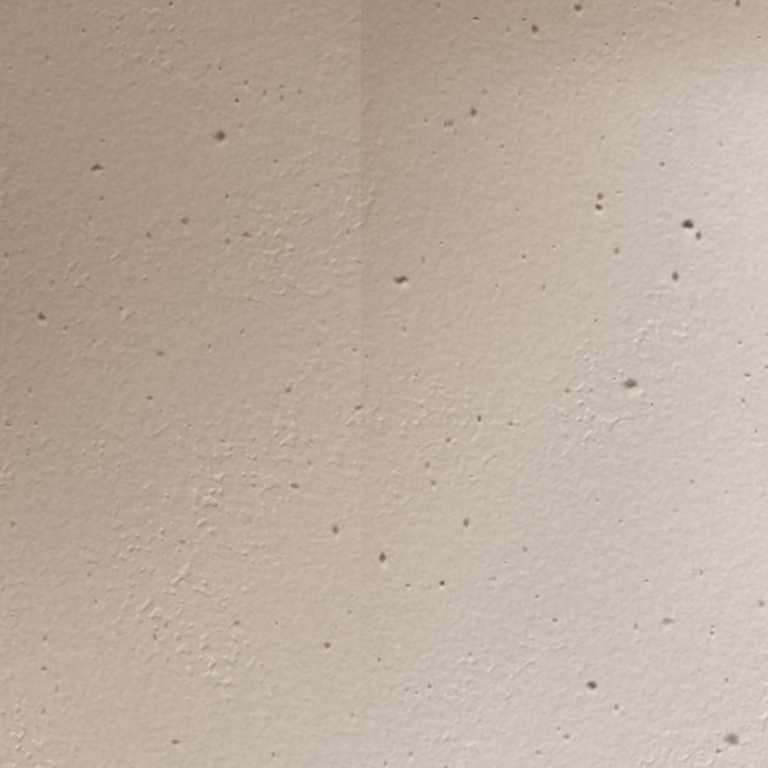
A WebGL 1 fragment shader for this texture:

```glsl
precision highp float;
// Pale beige plaster wall: two softly graded panels meeting at a faint seam.
// A noise height field is lit from above for the relief; jittered grids
// scatter the dark pits, each with a bright lower lip.

#define SEAM_X 0.47
#define GRAIN_FREQ 160.0
#define STREAK_FREQ vec2(50.0, 120.0)
#define CHIP_FREQ 125.0
#define RELIEF 0.230
#define MOTTLE 0.030
#define LIGHT_STEP vec2(-0.0015, 0.0028)
#define SHADOW_TONE vec3(0.600, 0.515, 0.442)
#define LIGHT_TONE vec3(0.835, 0.795, 0.762)
#define PIT_TONE vec3(0.36, 0.28, 0.22)

uniform vec2 u_resolution;

float hash(vec2 p) {
  return fract(sin(dot(p, vec2(127.1, 311.7))) * 43758.5453);
}

float noise(vec2 p) {
  vec2 cell = floor(p);
  vec2 f = fract(p);
  f = f * f * (3.0 - 2.0 * f);
  float low = mix(hash(cell), hash(cell + vec2(1.0, 0.0)), f.x);
  float high = mix(hash(cell + vec2(0.0, 1.0)), hash(cell + vec2(1.0)), f.x);
  return mix(low, high, f.y);
}

vec2 turn(vec2 p, float angle) {
  float c = cos(angle);
  float s = sin(angle);
  return vec2(c * p.x - s * p.y, s * p.x + c * p.y);
}

// Broad lighting, 0 in shadow to 1 in light, with a step at the seam
float wallTone(vec2 uv) {
  float leftEdge = mix(0.62, 0.14, smoothstep(0.0, 0.7, uv.y));
  float leftInner = mix(0.82, 0.28, uv.y);
  float left = mix(leftEdge, leftInner, uv.x / SEAM_X);
  float rightInner = mix(0.82, 0.14, uv.y);
  float rightEdge = 0.96 - 0.38 * smoothstep(0.84, 1.0, uv.y);
  float across = clamp((uv.x - SEAM_X) / (1.0 - SEAM_X), 0.0, 1.0);
  float right = mix(rightInner, rightEdge, pow(across, 0.85));
  float tone = mix(left, right, smoothstep(-0.0015, 0.0015, uv.x - SEAM_X));
  return tone + 0.08 * (noise(turn(uv, 0.5) * 5.0 + 7.3) - 0.5);
}

// Where the plaster is rougher
float roughness(vec2 uv) {
  float patches = smoothstep(0.35, 0.85, noise(turn(uv, 0.7) * 7.0 + 21.0));
  vec2 toScuff = uv - vec2(0.23, 0.26);
  return clamp(0.8 * patches + exp(-80.0 * dot(toScuff, toScuff)), 0.0, 1.0);
}

// Fine grain, horizontal trowel streaks and small raised chips
float height(vec2 uv, float rough) {
  vec2 warp = vec2(noise(uv * 60.0 + 3.0), noise(uv * 60.0 + 47.0)) - 0.5;
  vec2 p = uv + 0.004 * warp;
  float grain = noise(turn(p, 0.6) * GRAIN_FREQ);
  grain += 0.6 * noise(turn(uv, 1.1) * GRAIN_FREQ * 1.6 + 5.0);
  float streaks = noise(turn(p, 0.06) * STREAK_FREQ + 13.0);
  float ragged = 0.7 * noise(turn(p, 0.9) * CHIP_FREQ + 31.0);
  ragged += 0.3 * noise(turn(p, 0.3) * CHIP_FREQ * 0.4 + 61.0);
  float chips = smoothstep(0.60, 0.88, ragged);
  return 0.26 * grain + 0.20 * streaks + chips * (0.20 + 0.50 * rough);
}

// Scattered pits: x is the dark hollow, y the lit lip beneath it
vec2 pits(vec2 uv, float freq, float chance, float radius) {
  vec2 wobble = vec2(noise(uv * 150.0), noise(uv * 150.0 + 40.0)) - 0.5;
  vec2 p = uv + wobble * radius * 0.6;
  vec2 home = floor(uv * freq);
  vec2 mark = vec2(0.0);
  for (int j = -1; j <= 1; j++) {
    for (int i = -1; i <= 1; i++) {
      vec2 cell = home + vec2(float(i), float(j));
      vec2 seed = cell + freq;
      float present = step(hash(seed + 3.7), chance);
      vec2 centre = (cell + vec2(hash(seed), hash(seed + 17.3))) / freq;
      float size = radius * mix(0.65, 1.15, hash(seed + 29.1));
      float depth = present * mix(0.4, 1.0, hash(seed + 51.9));
      float stretch = mix(0.75, 1.3, hash(seed + 71.3));
      vec2 d = (p - centre) / size * vec2(stretch, 1.0 / stretch);
      vec2 lip = d + vec2(-0.3, 1.35);
      mark.x = max(mark.x, depth * (1.0 - smoothstep(0.0, 1.35, length(d))));
      mark.y = max(mark.y, depth * (1.0 - smoothstep(0.1, 1.5, length(lip))));
    }
  }
  return mark;
}

void main() {
  vec2 uv = gl_FragCoord.xy / u_resolution;

  // Base colour
  vec3 color = mix(SHADOW_TONE, LIGHT_TONE, clamp(wallTone(uv), 0.0, 1.0));

  // Relief: slopes facing up catch the light
  float rough = roughness(uv);
  float slope = height(uv, rough) - height(uv + LIGHT_STEP, rough);
  color *= 1.0 + RELIEF * (0.8 + 0.4 * rough) * clamp(slope, -0.7, 0.45);
  color += MOTTLE * (noise(turn(uv, 0.35) * GRAIN_FREQ * 1.25 + 83.0) - 0.5);

  // Few large pits, more small ones, many faint pocks
  vec2 large = pits(uv, 6.0, 0.12, 0.0085);
  vec2 small = pits(uv, 15.0, 0.17, 0.0054);
  vec2 pocks = pits(uv, 34.0, 0.14, 0.0040);
  float lip = max(large.y, max(0.9 * small.y, 0.8 * pocks.y));
  float hollow = max(large.x, max(0.85 * small.x, 0.45 * pocks.x));
  color += 0.08 * lip;
  color = mix(color, PIT_TONE, hollow);

  gl_FragColor = vec4(color, 1.0);
}
```
